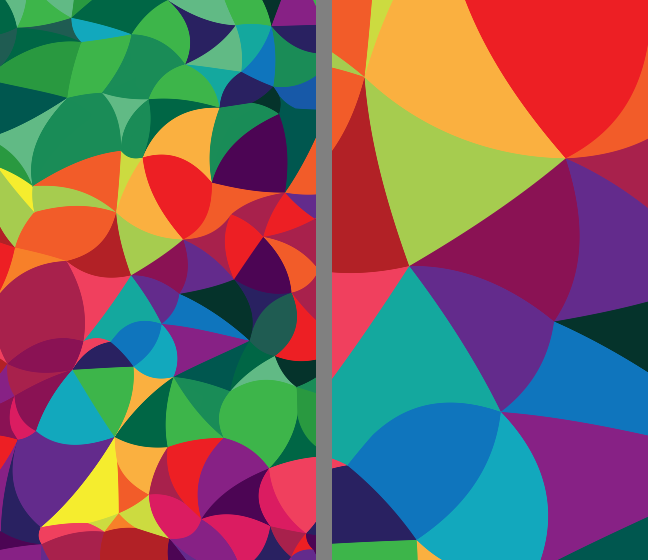
Left, the full canvas; right, a detail of the centre.
Write a Shadertoy shader that draws this background.

```glsl
const float CELLS_ACROSS = 5.7;
const float JITTER = 0.76;
const float MAX_BULGE = 0.17;

// Colour families
const int PURPLE = 0, EMBER = 1, ROSE = 2, GREEN = 3, PINE = 4, YELLOW = 5, BLUE = 6;

vec2 hash2(vec2 p) {
    vec3 q = fract(p.xyx * vec3(0.1031, 0.1030, 0.0973));
    q += dot(q, q.yzx + 33.33);
    return fract((q.xx + q.yz) * q.zy);
}

vec3 tone(vec3 a, vec3 b, vec3 c, vec3 d, float r) {
    return r < 0.28 ? a : r < 0.54 ? b : r < 0.78 ? c : d;
}

vec3 familyColor(int family, float r) {
    switch (family) {
        case PURPLE: return tone(vec3(.39, .17, .55), vec3(.30, .02, .33), vec3(.53, .13, .52), vec3(.16, .13, .38), r);
        case EMBER:  return tone(vec3(.93, .12, .14), vec3(.95, .36, .16), vec3(.97, .50, .16), vec3(.70, .13, .15), r);
        case ROSE:   return tone(vec3(.86, .11, .38), vec3(.94, .25, .37), vec3(.66, .13, .30), vec3(.54, .07, .33), r);
        case GREEN:  return tone(vec3(.10, .55, .34), vec3(.24, .71, .29), vec3(.38, .73, .52), vec3(.16, .60, .25), r);
        case PINE:   return tone(vec3(.00, .34, .31), vec3(.00, .40, .27), vec3(.12, .36, .32), vec3(.02, .20, .17), r);
        case YELLOW: return tone(vec3(.96, .93, .18), vec3(.80, .86, .25), vec3(.98, .69, .25), vec3(.65, .80, .31), r);
        default:     return tone(vec3(.06, .46, .74), vec3(.07, .66, .74), vec3(.09, .35, .66), vec3(.08, .66, .62), r);
    }
}

// Spectrum of families, running down the canvas in wavy bands
int familyAt(vec2 uv, float r) {
    float x = uv.x;
    float y = uv.y + 0.02 * sin(6.0 * x + 1.0) + 0.01 * sin(15.0 * x);
    if (y > 0.74) {
        if (x > 0.52) return r < 0.28 ? PURPLE : r < 0.52 ? BLUE : r < 0.76 ? GREEN : PINE;
        return r < 0.64 ? GREEN : r < 0.94 ? PINE : BLUE;
    }
    if (y > 0.665) {
        if (x > 0.68) return r < 0.6 ? PURPLE : EMBER;
        return r < 0.88 ? YELLOW : GREEN;
    }
    if (y > 0.535) {
        if (x > 0.62) return r < 0.5 ? ROSE : EMBER;
        return r < 0.9 ? EMBER : YELLOW;
    }
    if (y > 0.43) {
        if (x > 0.85) return r < 0.6 ? EMBER : ROSE;
        return r < 0.68 ? PURPLE : r < 0.92 ? ROSE : PINE;
    }
    if (y > 0.33) {
        if (x < 0.28) return r < 0.5 ? ROSE : r < 0.75 ? PURPLE : EMBER;
        if (x < 0.62) return r < 0.7 ? BLUE : PURPLE;
        return r < 0.5 ? PINE : r < 0.8 ? GREEN : PURPLE;
    }
    if (y > 0.18) {
        if (x < 0.27) return r < 0.75 ? PURPLE : r < 0.9 ? ROSE : BLUE;
        if (x < 0.48) return r < 0.5 ? YELLOW : GREEN;
        return r < 0.42 ? GREEN : r < 0.75 ? PINE : r < 0.87 ? BLUE : PURPLE;
    }
    if (x > 0.3 && x < 0.54) return r < 0.5 ? YELLOW : EMBER;
    return r < 0.62 ? PURPLE : r < 0.84 ? ROSE : EMBER;
}

vec2 meshVertex(vec2 id) {
    return id + JITTER * (hash2(id + 57.0) - 0.5);
}

// Signed distance to a bowed edge, positive on the left of a -> b
float edgeDistance(vec2 p, vec2 a, vec2 b) {
    vec2 e = b - a, q = p - a;
    float len = length(e);
    float t = clamp(dot(q, e) / (len * len), 0.0, 1.0);
    float bulge = MAX_BULGE * (2.0 * hash2((a + b) * 19.0 + 300.0).x - 1.0);
    float bow = sign(b.x - a.x) * bulge * len * 4.0 * t * (1.0 - t);
    return (e.x * q.y - e.y * q.x) / len - bow;
}

// Lays one facet over the colour, keeping the deepest enclosing facet on top
void addFacet(vec2 p, vec2 a, vec2 b, vec2 c, vec2 gridSize, float px,
              inout float depth, inout vec3 color) {
    float d = min(edgeDistance(p, a, b), min(edgeDistance(p, b, c), edgeDistance(p, c, a)));
    float cover = smoothstep(-px, px, d - depth);
    if (cover > 0.0) {
        vec2 center = (a + b + c) / 3.0;
        vec2 rnd = hash2(center * 37.0 + 500.0);
        color = mix(color, familyColor(familyAt(center / gridSize, rnd.x), rnd.y), cover);
    }
    depth = max(depth, d);
}

void mainImage(out vec4 fragColor, in vec2 fragCoord) {
    float px = CELLS_ACROSS / iResolution.x;
    vec2 gridSize = iResolution.xy * px;
    vec2 p = fragCoord * px;
    p += 0.16 * sin(1.1 * p.yx + vec2(0.4, 2.1));

    vec2 cell = floor(p);
    float depth = -10.0;
    vec3 color = vec3(0.0);
    for (int j = -1; j <= 1; j++) {
        for (int i = -1; i <= 1; i++) {
            vec2 id = cell + vec2(i, j);
            vec2 a = meshVertex(id), b = meshVertex(id + vec2(1, 0));
            vec2 c = meshVertex(id + vec2(1, 1)), d = meshVertex(id + vec2(0, 1));
            // Split each quad along its shorter diagonal
            if (distance(a, c) < distance(b, d)) {
                addFacet(p, a, b, c, gridSize, px, depth, color);
                addFacet(p, a, c, d, gridSize, px, depth, color);
            } else {
                addFacet(p, a, b, d, gridSize, px, depth, color);
                addFacet(p, b, c, d, gridSize, px, depth, color);
            }
        }
    }
    fragColor = vec4(color, 1.0);
}
```
